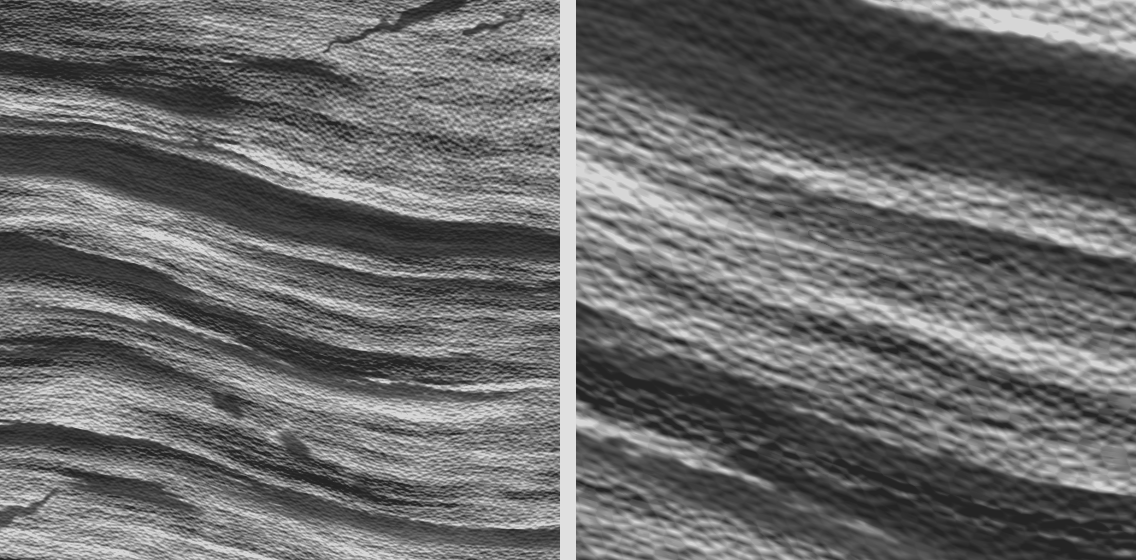
Left: the whole. Right: its middle third, enlarged.
Write a three.js fragment shader that draws this texture.

```glsl
#define SHADOW 0.195
#define MID_TONE 0.465
#define HIGHLIGHT 0.84
#define BROAD_CONTRAST 0.36
#define FINE_CONTRAST 0.46
#define GRAIN_CONTRAST 0.34
#define GRAIN_CELLS vec2(95.0, 210.0)
#define SLOPE_DROP 0.13
#define EDGE_RAGGED 0.030
#define EDGE_SOFT 0.009

varying vec2 vUv;

vec2 hash2(vec2 p) {
  vec3 q = fract(p.xyx * vec3(0.1031, 0.1030, 0.0973));
  q += dot(q, q.yzx + 33.33);
  return fract((q.xx + q.yz) * q.zy);
}

float valueNoise(vec2 p) {
  vec2 cell = floor(p), f = fract(p);
  f = f * f * (3.0 - 2.0 * f);
  float low = mix(hash2(cell).x, hash2(cell + vec2(1.0, 0.0)).x, f.x);
  float high = mix(hash2(cell + vec2(0.0, 1.0)).x, hash2(cell + 1.0).x, f.x);
  return mix(low, high, f.y);
}

// Streaks run along x; a slight shear keeps neighbouring layers out of step
float streaks(vec2 p, vec2 cells) {
  return valueNoise(vec2(p.x * cells.x + p.y * cells.y * 0.17, p.y * cells.y)) - 0.5;
}

float cellular(vec2 p) {
  vec2 cell = floor(p);
  float nearest = 2.0;
  for (int j = -1; j <= 1; j++) {
    for (int i = -1; i <= 1; i++) {
      vec2 corner = cell + vec2(float(i), float(j));
      nearest = min(nearest, distance(p, corner + hash2(corner)));
    }
  }
  return nearest;
}

// Height of the sloping layers: they bend down to the right, less near the top
float layerHeight(vec2 p) {
  float drop = 0.03 * p.x + SLOPE_DROP * smoothstep(0.05, 0.8, p.x);
  float ripple = 0.005 * sin(9.0 * p.x + 7.0 * p.y) + 0.002 * sin(23.0 * p.x - 16.0 * p.y);
  return p.y + drop * mix(1.0, 0.3, smoothstep(0.6, 1.0, p.y)) + ripple;
}

// Shaded hollow: thin tapering ends, soft below and crisper above
float hollow(vec2 p, vec2 center, vec2 size) {
  vec2 d = p - center;
  float taper = 1.0 - pow(abs(d.x) / size.x, 1.6);
  float edge = abs(d.y) - size.y * taper;
  float soft = EDGE_SOFT * (d.y > 0.0 ? 0.7 : 1.3);
  return smoothstep(soft, -soft, edge) * smoothstep(-0.1, 0.35, taper);
}

// Crack that widens from a to b
float crack(vec2 p, vec2 a, vec2 b, float width) {
  vec2 along = b - a;
  float t = clamp(dot(p - a, along) / dot(along, along), 0.0, 1.0);
  float d = distance(p, a + along * t);
  return smoothstep(0.004, -0.004, d - width * (0.15 + 0.85 * t));
}

float shadows(vec2 q, vec2 p) {
  float m = hollow(q, vec2(0.06, 0.535), vec2(0.34, 0.034));
  m = max(m, hollow(q, vec2(0.52, 0.505), vec2(0.44, 0.020)) * 0.8);
  m = max(m, hollow(q, vec2(0.50, 0.457), vec2(0.55, 0.017)) * 0.9);
  m = max(m, hollow(q, vec2(0.15, 0.375), vec2(0.30, 0.016)) * 0.85);
  m = max(m, hollow(q, vec2(0.08, 0.235), vec2(0.44, 0.027)));
  m = max(m, hollow(q, vec2(0.80, 0.205), vec2(0.55, 0.018)) * 0.85);
  m = max(m, hollow(q, vec2(0.24, 0.150), vec2(0.14, 0.026)) * 0.9);
  m = max(m, hollow(q, vec2(0.08, 0.885), vec2(0.24, 0.021)));
  m = max(m, hollow(q, vec2(0.32, 0.848), vec2(0.17, 0.018)));
  m = max(m, hollow(q, vec2(0.20, 0.788), vec2(0.38, 0.013)) * 0.9);
  m = max(m, hollow(q, vec2(0.50, 0.910), vec2(0.17, 0.019)));
  m = max(m, hollow(q, vec2(0.75, 0.640), vec2(0.40, 0.011)) * 0.8);
  m = max(m, crack(p, vec2(0.58, 0.915), vec2(0.82, 1.0), 0.016));
  m = max(m, crack(p, vec2(0.94, 0.975), vec2(0.83, 0.94), 0.010));
  return max(m, crack(p, vec2(0.10, 0.12), vec2(-0.02, 0.065), 0.018) * 0.8);
}

void main() {
  vec2 layer = vec2(vUv.x, layerHeight(vUv));

  // Layered relief, calmer at the upper right
  float calm = smoothstep(0.76, 0.86, layer.y) * smoothstep(0.15, 0.6, vUv.x);
  float broad = streaks(layer, vec2(1.7, 24.0));
  float fine = streaks(layer, vec2(2.6, 58.0)) + 0.7 * streaks(layer, vec2(6.0, 125.0));
  float relief = BROAD_CONTRAST * broad + FINE_CONTRAST * fine;
  float tone = MID_TONE + relief * mix(1.0, 0.45, calm) + 0.03 * calm;

  // Grains lit from above, with short thin ridges between them
  vec2 grainPos = layer * GRAIN_CELLS;
  float grain = cellular(grainPos - vec2(0.0, 0.35)) - cellular(grainPos + vec2(0.0, 0.35));
  float ridges = streaks(layer, vec2(22.0, 190.0)) + 0.6 * streaks(layer, vec2(110.0, 240.0));
  tone += GRAIN_CONTRAST * grain + 0.24 * ridges;

  // Knobs in a falling row, each with a shaded lower right side
  vec2 wobble = 0.018 * vec2(streaks(vUv, vec2(50.0)), streaks(vUv + 3.0, vec2(45.0)));
  float knobShade = 0.0;
  for (int i = 0; i < 3; i++) {
    float n = float(i);
    vec2 d = vUv + wobble - vec2(0.385 + 0.12 * n, 0.300 - 0.075 * n);
    float radius = 0.034 - 0.004 * n;
    tone += 0.18 * smoothstep(radius, 0.2 * radius, length(d));
    vec2 s = d - vec2(0.020, -0.024);
    knobShade = max(knobShade, smoothstep(radius, 0.35 * radius, length(s + 0.4 * s.yx)));
  }

  // Ragged shadows around one long smooth hollow
  float tear = fine + 0.6 * streaks(layer, vec2(9.0, 40.0)) + 0.4 * ridges;
  vec2 ragged = vec2(0.0, EDGE_RAGGED * tear);
  float shade = max(shadows(layer + ragged, vUv + wobble + 0.3 * ragged), knobShade * 0.9);
  shade = max(shade, hollow(layer + 0.2 * ragged, vec2(0.38, 0.722), vec2(1.0, 0.046)));
  float dark = SHADOW + 0.07 * fine + 0.07 * grain + 0.05 * ridges;
  tone = mix(max(tone, dark), dark, 0.95 * shade);

  gl_FragColor = vec4(vec3(clamp(tone, 0.14, HIGHLIGHT)), 1.0);
}
```
